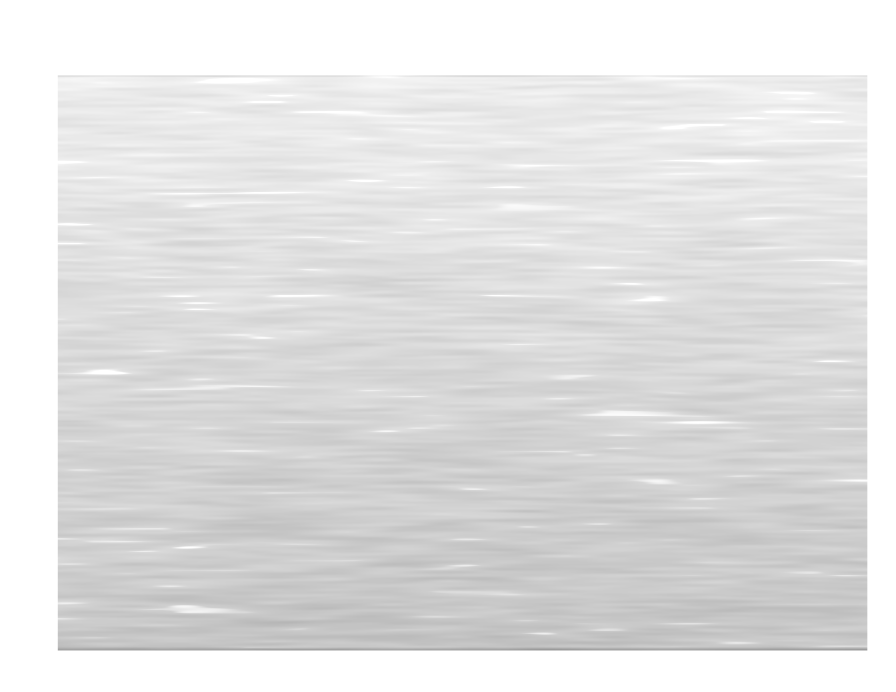
Reproduce this texture procedurally as a Shadertoy shader.

```glsl
// Brushed light-grey metal plate with fine horizontal streaks on a white ground.

#define PLATE_MIN vec2(0.0645, 0.0600)
#define PLATE_MAX vec2(0.9680, 0.8910)
#define TOP_GREY 0.932
#define BOTTOM_GREY 0.772
#define GRAIN_CELLS vec2(17.0, 215.0)
#define GRAIN_CONTRAST 0.125
#define GLINT_STRENGTH 0.15
#define CLOUD_CONTRAST 0.03
#define WAVINESS 0.004
#define TOP_EDGE_SHADE 0.09
#define BOTTOM_EDGE_SHADE 0.16

float hash(vec2 p) {
    return fract(sin(dot(p, vec2(127.1, 311.7))) * 43758.5453);
}

// Smooth noise along one row; each row gets its own shift to hide the grid.
float rowNoise(float x, float row) {
    x += 37.0 * hash(vec2(row, 9.0));
    float cell = floor(x);
    float t = smoothstep(0.0, 1.0, x - cell);
    return mix(hash(vec2(cell, row)), hash(vec2(cell + 1.0, row)), t);
}

// Stretched noise: neighbouring rows blended into soft streaks.
float streaks(vec2 p) {
    float row = floor(p.y);
    float t = smoothstep(0.0, 1.0, p.y - row);
    return mix(rowNoise(p.x, row), rowNoise(p.x, row + 1.0), t);
}

float brushedGrey(vec2 uv, float height) {
    // Slight drift so the streaks are not perfectly level
    vec2 p = uv + vec2(0.0, WAVINESS * (streaks(uv * vec2(7.0, 9.0)) - 0.5));

    // Three sizes of grain
    float fine = streaks(p * GRAIN_CELLS);
    float medium = streaks(p * GRAIN_CELLS * vec2(0.6, 0.5) + 41.3);
    float hair = streaks(p * GRAIN_CELLS * vec2(1.7, 1.2) + 83.7);
    float grain = 0.45 * fine + 0.35 * medium + 0.2 * hair - 0.5;

    // Sparse bright glints and broad soft clouds
    float glint = smoothstep(0.72, 1.0, fine) * smoothstep(0.45, 0.95, medium);
    float cloud = streaks(uv * vec2(8.0, 26.0) + 17.0) - 0.5;

    return mix(BOTTOM_GREY, TOP_GREY, height) + GRAIN_CONTRAST * grain
         + GLINT_STRENGTH * glint + CLOUD_CONTRAST * cloud;
}

void mainImage(out vec4 fragColor, in vec2 fragCoord) {
    vec2 uv = fragCoord / iResolution.xy;
    vec2 pixel = 1.0 / iResolution.xy;
    float height = (uv.y - PLATE_MIN.y) / (PLATE_MAX.y - PLATE_MIN.y);
    float grey = brushedGrey(uv, clamp(height, 0.0, 1.0));

    // Thin shaded rims at the top and bottom of the plate
    grey -= TOP_EDGE_SHADE * smoothstep(0.0035, 0.0, PLATE_MAX.y - uv.y);
    grey -= BOTTOM_EDGE_SHADE * smoothstep(0.006, 0.0, uv.y - PLATE_MIN.y);

    // Antialiased plate outline
    vec2 inset = min(uv - PLATE_MIN, PLATE_MAX - uv) / pixel;
    vec2 cover = clamp(inset + 0.5, 0.0, 1.0);
    grey = mix(1.0, clamp(grey, 0.0, 1.0), cover.x * cover.y);
    fragColor = vec4(vec3(grey), 1.0);
}
```
